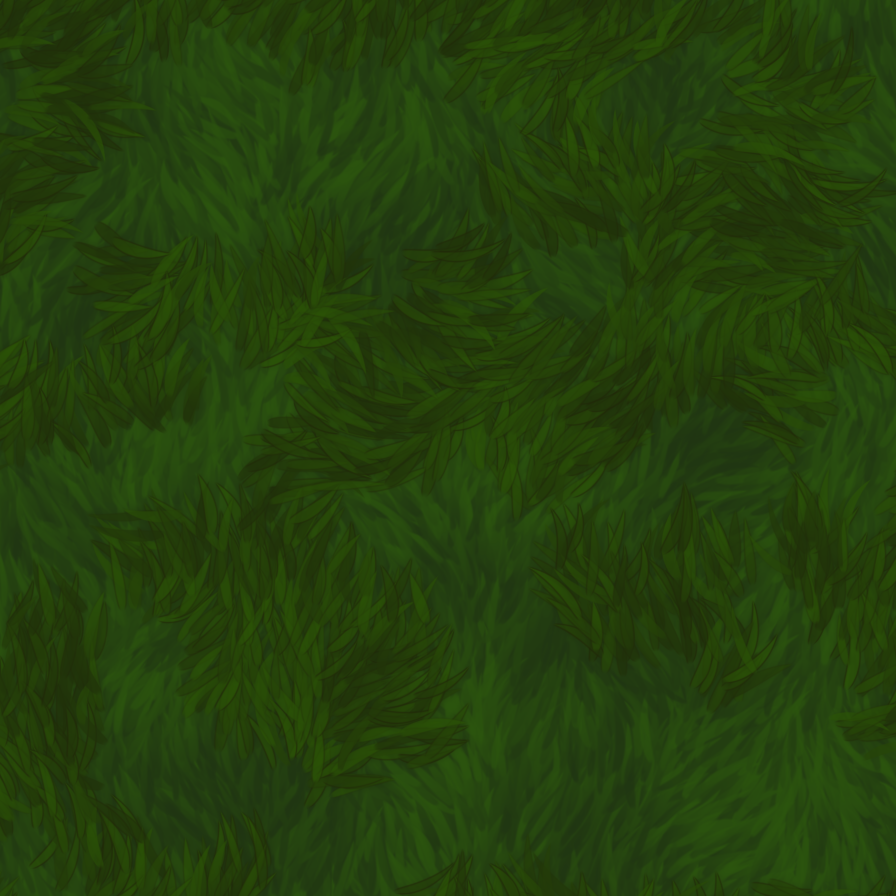
Write a Shadertoy shader that draws this texture.

```glsl
const int UNDER_LAYERS = 3;
const int TUFT_LAYERS = 2;
const float CELL = 0.024;            // spacing of blade roots
const float HALF_LENGTH = 0.045;     // longest blade, must stay below 2 cells
const float UNDER_WIDTH = 0.0052;
const float TUFT_WIDTH = 0.0066;
const float UNDER_SOFTNESS = 0.0018;
const float TUFT_SOFTNESS = 0.0010;
const float UNDER_OPACITY = 0.66;
const float TUFT_OPACITY = 0.66;
const float OUTLINE_WIDTH = 0.0011;
const float OUTLINE_OPACITY = 0.62;
const float SHADOW_REACH = 0.009;
const float SHADOW_OPACITY = 0.10;
const float PATCH_SCALE = 4.2;
const float PATCH_LEVEL = 0.0;       // lower values spread the tufts
const float TONE_SPREAD = 1.0;       // from blade to blade
const float TONE_DRIFT = 0.75;       // across the whole field
const vec3 UNDER_DARK = vec3(0.124, 0.208, 0.070);
const vec3 UNDER_LIGHT = vec3(0.170, 0.332, 0.054);
const vec3 TUFT_DARK = vec3(0.126, 0.194, 0.036);
const vec3 TUFT_LIGHT = vec3(0.168, 0.328, 0.022);
const vec3 OUTLINE = vec3(0.125, 0.155, 0.030);
const vec3 SHADOW = vec3(0.105, 0.175, 0.050);

vec3 hash3(vec2 p) {
    vec3 q = fract(p.xyx * vec3(0.1031, 0.1030, 0.0973));
    q += dot(q, q.yxz + 33.33);
    return fract((q.xxy + q.yzz) * q.zyx);
}

float cornerGradient(vec2 corner, vec2 offset) {
    float a = 6.2832 * hash3(corner + 71.0).x;
    return dot(vec2(cos(a), sin(a)), offset);
}

float gradientNoise(vec2 p) {
    vec2 i = floor(p), f = p - i;
    vec2 u = f * f * f * (f * (f * 6.0 - 15.0) + 10.0);
    vec2 e = vec2(1.0, 0.0);
    float low = mix(cornerGradient(i, f), cornerGradient(i + e, f - e), u.x);
    float high = mix(cornerGradient(i + e.yx, f - e.yx),
                     cornerGradient(i + 1.0, f - 1.0), u.x);
    return mix(low, high, u.y);
}

float patchCover(vec2 p) {
    return gradientNoise(p * PATCH_SCALE + 13.0)
         + 0.6 * gradientNoise(p * PATCH_SCALE * 2.3 + 37.0);
}

float flowAngle(vec2 p, bool tuft) {
    if (tuft) return 1.1 + 4.2 * gradientNoise(p * 4.0 + 53.0);
    return 1.57 + 2.1 * gradientNoise(p * 5.5 + 91.0);
}

// Blade frame: x runs from -1 at the root to 1 at the tip, y is edge distance
vec2 bladeShape(vec2 offset, float angle, float halfLength, float width, float bend) {
    vec2 along = vec2(cos(angle), sin(angle));
    float t = dot(offset, along) / halfLength;
    float across = dot(offset, vec2(-along.y, along.x)) - bend * halfLength * t * t;
    float taper = 0.92 * sqrt(max(1.0 + t, 0.0)) * max(1.0 - t, 0.0);
    return vec2(t, abs(across) - width * taper);
}

// Paints one jittered grid of blades over the colour below
vec3 paintLayer(vec3 color, vec2 p, float layer, bool tuft, float pixel) {
    vec2 shift = layer * vec2(0.37, 0.61);
    vec2 home = floor((p + shift) / CELL);
    float soft = max(tuft ? TUFT_SOFTNESS : UNDER_SOFTNESS, 0.7 * pixel);
    float line = max(OUTLINE_WIDTH, 0.6 * pixel);
    float drift = TONE_DRIFT * gradientNoise(p * 5.0 + (tuft ? 5.0 : 23.0));
    for (int j = -2; j <= 2; j++)
    for (int i = -2; i <= 2; i++) {
        vec2 id = home + vec2(i, j);
        vec3 place = hash3(id + layer * 17.0);
        vec3 look = hash3(id + layer * 29.0 + 140.0);
        vec2 root = (id + place.xy) * CELL - shift;
        vec2 offset = p - root;
        float halfLength = HALF_LENGTH * mix(0.65, 1.0, place.z);
        if (length(offset) > halfLength * 1.05) continue;
        if (tuft && patchCover(root) < PATCH_LEVEL) continue;

        float angle = flowAngle(root, tuft) + (look.x - 0.5) * (tuft ? 0.95 : 0.65);
        float width = (tuft ? TUFT_WIDTH : UNDER_WIDTH) * mix(0.7, 1.1, look.y);
        vec2 blade = bladeShape(offset, angle, halfLength, width, (look.z - 0.5) * 0.5);
        float ends = 1.0 - smoothstep(0.82, 1.0, abs(blade.x));
        float fill = ends * (1.0 - smoothstep(-soft, soft, blade.y));
        float pick = fract(look.y * 7.0 + place.z * 5.0);
        float tone = 0.57 + TONE_SPREAD * (pick - 0.5) + 0.22 * blade.x + drift;
        tone = clamp(tone, 0.0, 1.0);

        if (tuft) {
            float shade = ends * (1.0 - smoothstep(0.0, SHADOW_REACH, blade.y));
            color = mix(color, SHADOW, shade * SHADOW_OPACITY);
            color = mix(color, mix(TUFT_DARK, TUFT_LIGHT, tone), fill * TUFT_OPACITY);
            float edge = ends * exp(-blade.y * blade.y / (line * line));
            color = mix(color, OUTLINE, edge * OUTLINE_OPACITY * look.z);
        } else {
            color = mix(color, mix(UNDER_DARK, UNDER_LIGHT, tone), fill * UNDER_OPACITY);
        }
    }
    return color;
}

void mainImage(out vec4 fragColor, in vec2 fragCoord) {
    vec2 p = fragCoord / iResolution.y;
    float pixel = 1.0 / iResolution.y;
    vec3 color = mix(UNDER_DARK, UNDER_LIGHT, 0.35 + 0.4 * gradientNoise(p * 6.0));
    for (int k = 0; k < UNDER_LAYERS; k++)
        color = paintLayer(color, p, float(k) + 1.0, false, pixel);
    for (int k = 0; k < TUFT_LAYERS; k++)
        color = paintLayer(color, p, float(k) + 7.0, true, pixel);
    fragColor = vec4(color, 1.0);
}
```
